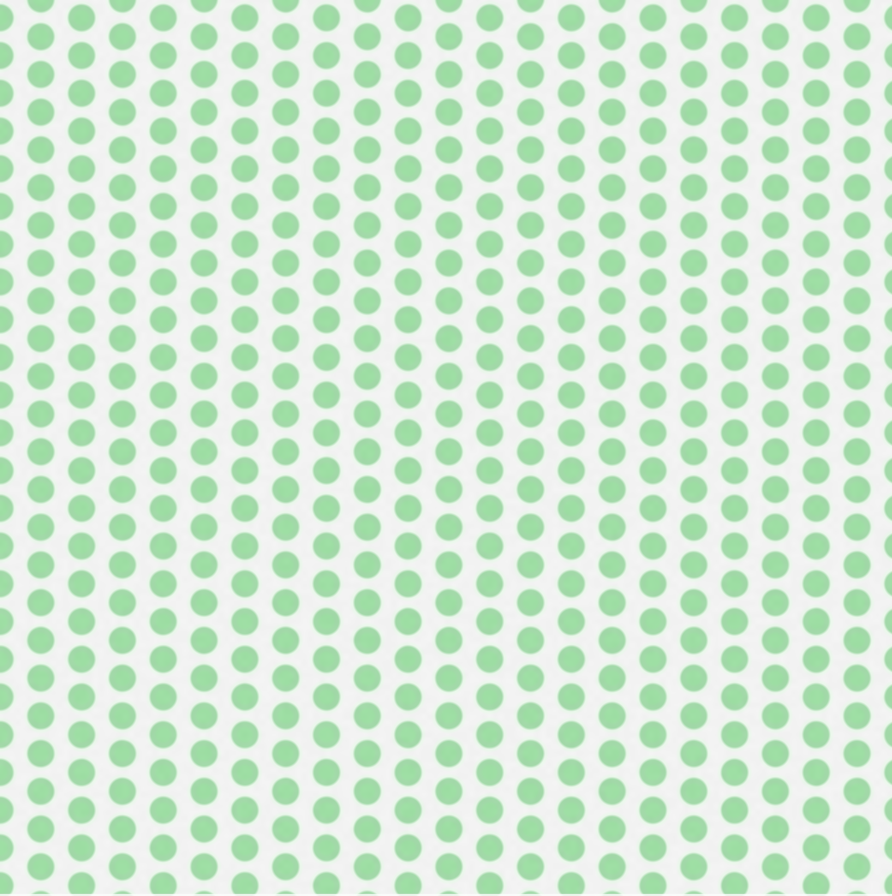
A WebGL 2 fragment shader for this pattern:

```glsl
#version 300 es
precision highp float;

uniform vec2 u_resolution;
out vec4 outColor;

const vec2 CANVAS = vec2(0.9961, 1.0);        // canvas size in units of its height
const vec2 CELL = vec2(0.09115, 0.04211);     // two staggered columns by one row
const vec2 FIRST_DOT = vec2(0.0, 0.9801);     // centre of the top left dot
const float RADIUS = 0.0150;

const vec3 PAPER = vec3(0.950, 0.950, 0.950);
const vec3 HALO = vec3(0.920, 0.967, 0.922);
const vec3 RIM = vec3(0.635, 0.848, 0.660);
const vec3 CORE = vec3(0.617, 0.870, 0.640);

float hash(vec2 p) {
  p = fract(p * vec2(0.1031, 0.1137));
  p += dot(p, p.yx + 33.33);
  return fract((p.x + p.y) * p.x * 17.0);
}

float valueNoise(vec2 p) {
  vec2 i = floor(p);
  vec2 f = fract(p);
  f = f * f * (3.0 - 2.0 * f);
  float low = mix(hash(i), hash(i + vec2(1.0, 0.0)), f.x);
  float high = mix(hash(i + vec2(0.0, 1.0)), hash(i + vec2(1.0, 1.0)), f.x);
  return mix(low, high, f.y);
}

// Distance to the nearest point of a rectangular lattice
float latticeDistance(vec2 p, vec2 cell) {
  return length((fract(p / cell + 0.5) - 0.5) * cell);
}

// Two lattices, offset by half a cell, form the staggered columns
float staggeredDistance(vec2 p, vec2 cell) {
  return min(latticeDistance(p, cell), latticeDistance(p - 0.5 * cell, cell));
}

// Soft dot: core, slightly greyer rim, pale halo, paper
vec3 dotColor(float d, float radius, float pixel) {
  float softness = max(0.0019, 0.75 * pixel);
  vec3 ground = mix(HALO, PAPER, smoothstep(1.12 * radius, 1.38 * radius, d));
  vec3 ink = mix(CORE, RIM, smoothstep(0.40 * radius, 0.75 * radius, d));
  return mix(ink, ground, smoothstep(radius - softness, radius + softness, d));
}

void main() {
  vec2 p = gl_FragCoord.xy / u_resolution * CANVAS;
  float pixel = 1.0 / u_resolution.y;

  float d = staggeredDistance(p - FIRST_DOT, CELL);
  vec3 color = dotColor(d, RADIUS, pixel);

  // Faint mottling
  color += 0.014 * (valueNoise(p * 150.0) - 0.5);

  // Thin pale strip along the bottom edge
  float strip = 1.0 - smoothstep(0.0015, 0.0015 + 1.5 * pixel, p.y);
  color = mix(color, vec3(0.99), 0.8 * strip);

  outColor = vec4(clamp(color, 0.0, 1.0), 1.0);
}
```
